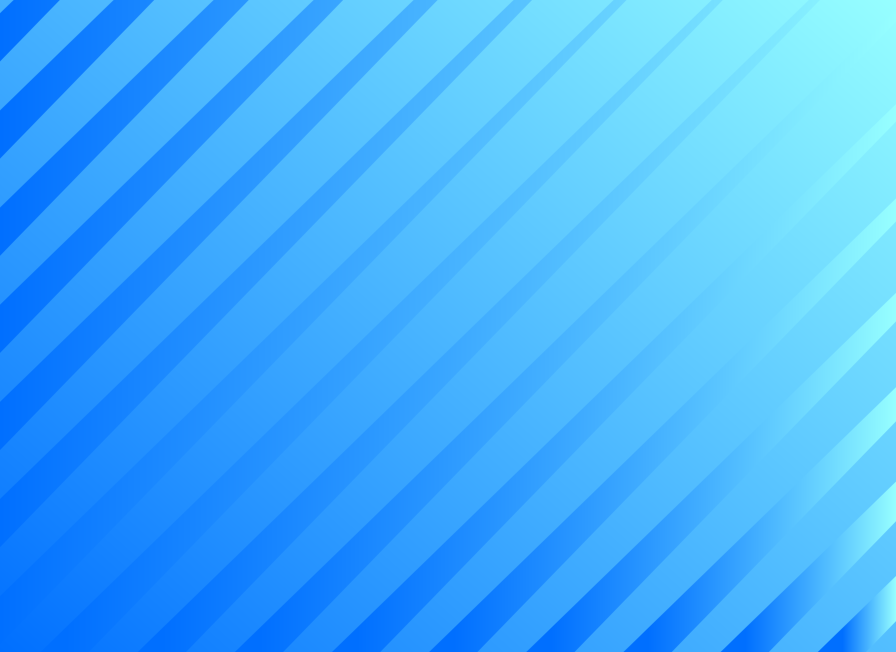
This background is drawn by a Shadertoy shader. Its source:

```glsl
// Blue to cyan ramp shared by the backdrop and the stripes
vec3 skyRamp(float t) {
    return mix(vec3(0.0, 0.435, 1.0), vec3(0.59, 1.0, 1.0), clamp(t, 0.0, 1.0));
}

void mainImage(out vec4 fragColor, in vec2 fragCoord) {
    vec2 p = fragCoord / iResolution.y;
    float aspect = iResolution.x / iResolution.y;
    float pixel = 1.0 / iResolution.y;

    // Diagonal backdrop, brightest at the upper right
    vec3 color = skyRamp(0.55 * p.x / aspect + 0.45 * p.y);

    // Nearest 45 degree stripe, counted from the upper left corner
    float spacing = 0.149;
    float diagonal = p.x + 1.0 - p.y;
    float center = 0.0573 + spacing * round((diagonal - 0.0573) / spacing);

    // Each stripe starts on the left or bottom border and tapers to the right
    float start = max(0.0, center - 1.0);
    float travel = p.x - start;
    float halfWidth = 0.0370 - 0.0285 * travel;
    float edge = abs(diagonal - center) - halfWidth;
    float coverage = 1.0 - smoothstep(-pixel, pixel, edge);

    // Every stripe runs through the full ramp by the right border
    vec3 stripeColor = skyRamp(travel / max(aspect - start, pixel));
    fragColor = vec4(mix(color, stripeColor, coverage), 1.0);
}
```
